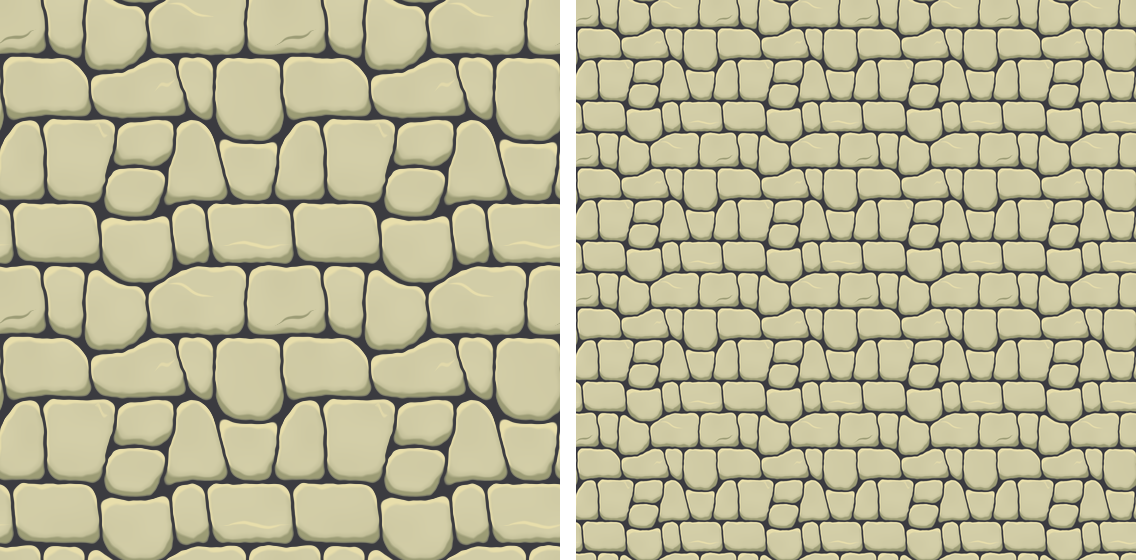
Left, the tile; right, the same tile 2 across and 2 down.
Give the GLSL for this texture, as a WebGL 1 fragment shader.

```glsl
precision highp float;
// Dry stone wall: pale rounded stones in dark joints, two identical tiles each way.
// Four sagging beds split a tile into rows, leaning joints split rows into stones;
// distances to those four sides give rounded outlines, lit tops and shaded feet.
uniform vec2 u_resolution;

#define REPEATS 2.0
#define BED_GAP 0.0066
#define JOINT_GAP 0.0052
#define CORNER 0.042
#define WOBBLE 0.011
#define SHADE_DEPTH 0.019
#define LIGHT_DEPTH 0.011
#define FACE vec3(0.82, 0.80, 0.65)
#define LIGHT vec3(0.91, 0.87, 0.67)
#define SHADE vec3(0.61, 0.61, 0.46)
#define RIM vec3(0.47, 0.47, 0.40)
#define MORTAR vec3(0.23, 0.23, 0.25)

float hash(vec2 p) {
  return fract(sin(dot(p, vec2(127.1, 311.7))) * 4375.85);
}

// Value noise over one tile, wrapping after n cells
float noise(vec2 p, float n) {
  p *= n;
  vec2 i = floor(p), f = fract(p);
  f = f * f * (3.0 - 2.0 * f);
  vec2 a = mod(i, n), b = mod(i + 1.0, n);
  return mix(mix(hash(a), hash(vec2(b.x, a.y)), f.x),
             mix(hash(vec2(a.x, b.y)), hash(b), f.x), f.y);
}

vec4 pick(float i, vec4 a, vec4 b, vec4 c, vec4 d) {
  return i < 0.5 ? a : i < 1.5 ? b : i < 2.5 ? c : d;
}

// Height of the bed above a row: level, sag, centre and width of the sag
float bed(float row, float x) {
  vec4 b = pick(row, vec4(0.945, 0.070, 0.500, 0.125), vec4(0.200, 0.058, 0.385, 0.115),
                     vec4(0.424, 0.086, 0.893, 0.135), vec4(0.721, 0.062, 0.477, 0.130));
  float u = abs(fract(x - b.z + 0.5) - 0.5) / b.w;
  return b.x + b.y * exp(-u * u * u);
}

// Inner distance to two sides that meet in a round corner
float rounded(float h, float v, float radius) {
  return radius - length(max(radius - vec2(h, v), 0.0));
}

// Tapered brush stroke: centre, half length, tilt
float streak(vec2 p, vec4 s, float px) {
  vec2 q = fract(p - s.xy + 0.5) - 0.5;
  float along = q.x / s.z;
  float width = 0.006 * (1.0 - along * along);
  float off = q.y - s.w * q.x - 0.006 * sin(along * 4.0);
  return smoothstep(-px, px, width - abs(off) / sqrt(1.0 + s.w * s.w));
}

void main() {
  // Tile coordinates, y running downwards
  vec2 uv = gl_FragCoord.xy / u_resolution;
  vec2 tile = fract(vec2(uv.x, 1.0 - uv.y) * REPEATS);
  float px = REPEATS / u_resolution.x;
  vec2 p = tile + WOBBLE * (vec2(noise(tile, 15.0), noise(tile.yx + 0.37, 15.0)) - 0.5)
                + 0.004 * (noise(tile, 48.0) - 0.5);

  // Row and distances to its upper and lower bed
  float row = 0.0, top = 1.0, bottom = 1.0, topScale = 1.0, bottomScale = 1.0;
  for (int i = 0; i < 4; i++) {
    float r = float(i), dy = p.y - bed(r, p.x);
    float slope = (bed(r, p.x + 0.004) - bed(r, p.x - 0.004)) / 0.008;
    float scale = inversesqrt(1.0 + slope * slope);
    if (fract(dy) < top) { top = fract(dy); topScale = scale; row = r; }
    if (fract(-dy) < bottom) { bottom = fract(-dy); bottomScale = scale; }
  }
  top *= topScale;
  bottom *= bottomScale;

  // Leaning joints of the row, and the stone's left and right distances
  vec4 cuts = pick(row, vec4(0.163, 0.302, 0.528, 0.882), vec4(0.008, 0.323, 0.648, 0.766),
                        vec4(0.995, 0.159, 0.396, 0.609), vec4(0.047, 0.357, 0.615, 0.745));
  vec4 leans = pick(row, vec4(0.10, -0.05, 0.0, -0.03), vec4(0.10, 0.10, 0.25, 0.0),
                         vec4(-0.16, 0.07, -0.25, -0.20), vec4(0.10, 0.0, 0.12, 0.12));
  float middle = pick(row, vec4(0.070), vec4(0.307), vec4(0.568), vec4(0.833)).x;
  float dy = fract(p.y - middle + 0.5) - 0.5;
  float left = 1.0, right = 1.0, stone = 0.0;
  bool tallRow = row > 1.5 && row < 2.5;
  for (int k = 0; k < 5; k++) {
    float dx = p.x - (k < 4 ? cuts[k < 4 ? k : 3] + leans[k < 4 ? k : 3] * dy : 0.792 + 0.25 * dy);
    if (k < 4 || tallRow) {
      if (fract(dx) < left) { left = fract(dx); stone = float(k); }
      right = min(right, fract(-dx));
    }
  }
  // One column of the tall row holds two stones
  if (tallRow && stone == 2.0) {
    float split = p.y - 0.597;
    if (split < 0.0) bottom = min(bottom, -split); else top = min(top, split);
  }
  left -= JOINT_GAP; right -= JOINT_GAP;
  top -= BED_GAP; bottom -= BED_GAP;

  // Painted face: mottling, soft lower shading, lit rim, hard foot shadow
  float grain = 0.012 * (noise(tile, 26.0) - 0.5);
  float inside = rounded(min(left, right), min(top, bottom), CORNER);
  float low = rounded(min(left + 0.006, right), bottom - SHADE_DEPTH + grain, 0.075);
  float high = rounded(min(left - 0.004, right + 0.002), top - LIGHT_DEPTH + grain, 0.06);
  vec3 color = FACE + 0.025 * (noise(tile, 9.0) - 0.5);
  color = mix(color, SHADE, 0.22 * (1.0 - smoothstep(0.0, 0.022, low)));
  color = mix(color, LIGHT, 1.0 - smoothstep(-0.003, 0.008, high));
  float foot = 1.0 - smoothstep(-0.003 - px, 0.001 + px, low);
  color = mix(color, SHADE, foot);
  color = mix(color, RIM, foot * (1.0 - smoothstep(0.0, 0.007, inside)));

  // Chips and scratches
  float scratch = max(streak(p, vec4(0.68, 0.035, 0.075, 0.35), px),
                      streak(p, vec4(0.911, 0.872, 0.11, 0.04), px));
  scratch = max(scratch, 0.7 * streak(p, vec4(0.586, 0.30, 0.035, -0.45), px));
  scratch = max(scratch, 0.7 * streak(p, vec4(0.365, 0.465, 0.022, 0.9), px));
  color = mix(color, LIGHT, scratch);
  color = mix(color, SHADE, streak(p, vec4(0.055, 0.135, 0.065, -0.3), px));

  color = mix(MORTAR, color, smoothstep(-0.7 * px, 0.7 * px, inside));
  gl_FragColor = vec4(color, 1.0);
}
```
